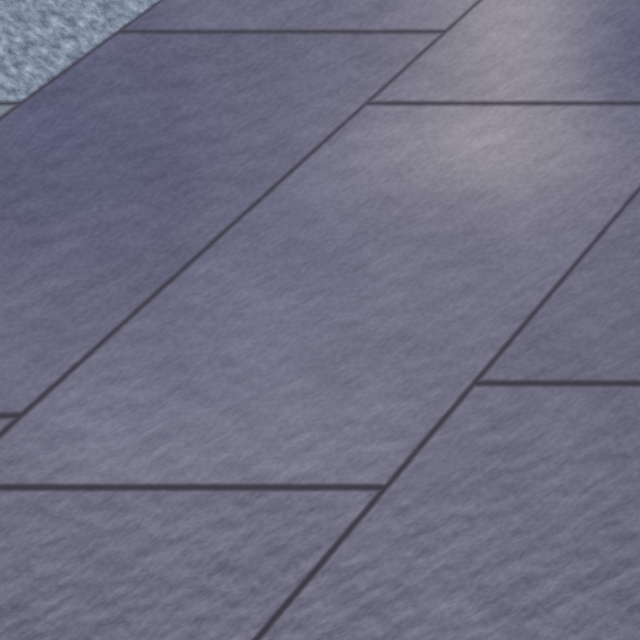
This texture is drawn by a WebGL 2 fragment shader. Its source:

```glsl
#version 300 es
precision highp float;

uniform vec2 u_resolution;
out vec4 fragColor;

// Paving layout, in canvas units
const vec2 VANISH = vec2(2.910, 2.953);      // where the long joints converge
const float LANE_START = -1.361;
const float LANE_WIDTH = 0.2555;
const float SLAB_LENGTH = 0.600;
const vec4 CROSS_JOINTS = vec4(0.8385, 0.9505, 0.8385, 0.4010); // one per lane
const float JOINT_NEAR = 0.0058;             // half widths at bottom and top
const float JOINT_FAR = 0.0026;
const float JOINT_SOFTNESS = 0.0025;

// Surface
const float GRAIN_ANGLE = 0.50;
const vec2 GRAIN_SCALE = vec2(20.0, 42.0);
const float RELIEF = 0.075;
const float FINE_GRAIN = 0.035;
const float MOTTLE = 0.045;
const float SLAB_VARIATION = 0.012;

const vec3 SLATE = vec3(0.435, 0.430, 0.505);
const vec3 SLATE_SHADE = vec3(0.355, 0.362, 0.470);
const vec3 SHEEN = vec3(0.600, 0.585, 0.620);
const vec3 JOINT = vec3(0.235, 0.220, 0.265);
const vec3 GRAVEL = vec3(0.500, 0.545, 0.615);
const vec3 EDGE_SLAB = vec3(0.490, 0.520, 0.560);

float hash(vec2 p) {
  vec3 q = fract(vec3(p.xyx) * 0.1031);
  q += dot(q, q.yzx + 33.33);
  return fract((q.x + q.y) * q.z);
}

vec2 gradient(vec2 cell) {
  float a = 6.2832 * hash(cell);
  return vec2(cos(a), sin(a));
}

float gradientNoise(vec2 p) {
  vec2 i = floor(p), f = fract(p);
  vec2 w = f * f * f * (f * (f * 6.0 - 15.0) + 10.0);
  vec2 e = vec2(0.0, 1.0);
  float low = mix(dot(gradient(i), f), dot(gradient(i + e.yx), f - e.yx), w.x);
  float high = mix(dot(gradient(i + e), f - e), dot(gradient(i + e.yy), f - e.yy), w.x);
  return mix(low, high, w.y);
}

float fbm(vec2 p) {
  float sum = 0.0, amp = 0.6;
  for (int i = 0; i < 4; i++) {
    sum += amp * gradientNoise(p);
    p = mat2(1.6, 1.2, -1.2, 1.6) * p + 17.3;
    amp *= 0.55;
  }
  return sum;
}

float glow(vec2 p, vec2 center, vec2 radius) {
  vec2 d = (p - center) / radius;
  return exp(-dot(d, d));
}

// Broad light falling over the paving
vec3 litSlate(vec2 p) {
  vec3 color = mix(SLATE, SLATE_SHADE, 0.85 * glow(p, vec2(0.08, 0.80), vec2(0.36, 0.30)));
  color += 0.025 * glow(p, vec2(0.40, 0.28), vec2(0.35, 0.22));
  float sheen = 0.70 * glow(p, vec2(0.76, 0.77), vec2(0.19, 0.10))
              + 0.80 * glow(p, vec2(0.79, 0.96), vec2(0.13, 0.13));
  color = mix(color, SHEEN, min(sheen, 0.9));
  return mix(color, SLATE_SHADE, 0.75 * glow(p, vec2(1.02, 0.93), vec2(0.09, 0.12)));
}

// Shallow cleft relief, mottling and fine grain
float slateTexture(vec2 p, float seed) {
  float c = cos(GRAIN_ANGLE), s = sin(GRAIN_ANGLE);
  vec2 q = mat2(c, -s, s, c) * p * GRAIN_SCALE + seed * 37.0;
  float cleft = fbm(q) - fbm(q + vec2(0.15, 0.35));
  float roughness = 0.7 + 0.8 * smoothstep(0.5, 0.0, p.y);
  return RELIEF * roughness * cleft
       + MOTTLE * fbm(p * 7.0 + seed * 19.0)
       + FINE_GRAIN * gradientNoise(q * 5.0);
}

void main() {
  vec2 p = gl_FragCoord.xy / u_resolution;
  float pixel = 1.0 / min(u_resolution.x, u_resolution.y);

  // Converging lanes, each cut into staggered slabs
  float depth = VANISH.y - p.y;
  float slope = (p.x - VANISH.x) / depth;
  float across = (slope - LANE_START) / LANE_WIDTH;
  float lane = floor(across);
  float along = (p.y - CROSS_JOINTS[int(clamp(lane + 1.0, 0.0, 3.0))]) / SLAB_LENGTH;
  float row = floor(along);
  float seed = hash(vec2(lane, row) + 11.0);

  // Distances to the nearest long and cross joints
  float longDist = abs(across - round(across)) * LANE_WIDTH * depth * inversesqrt(1.0 + slope * slope);
  float crossDist = abs(along - round(along)) * SLAB_LENGTH;

  vec3 color = litSlate(p) + SLAB_VARIATION * (2.0 * seed - 1.0);
  color += slateTexture(p, seed);

  // Gravel strip beside the paving
  if (lane < 0.0) {
    float pebbles = fbm(mat2(0.85, 0.5, -0.5, 0.85) * p * vec2(55.0, 85.0));
    color = row < 0.0 ? EDGE_SLAB : GRAVEL + 0.30 * pebbles;
  }

  float halfWidth = mix(JOINT_NEAR, JOINT_FAR, p.y);
  float soft = JOINT_SOFTNESS + pixel;
  float wobble = 0.0008 * gradientNoise(p * 60.0);
  float edge = min(longDist + 0.0008, crossDist) + wobble;
  float joint = 1.0 - smoothstep(halfWidth - soft, halfWidth + soft, edge);
  color = mix(color, JOINT, joint * mix(0.95, 0.80, p.y));

  fragColor = vec4(color, 1.0);
}
```
